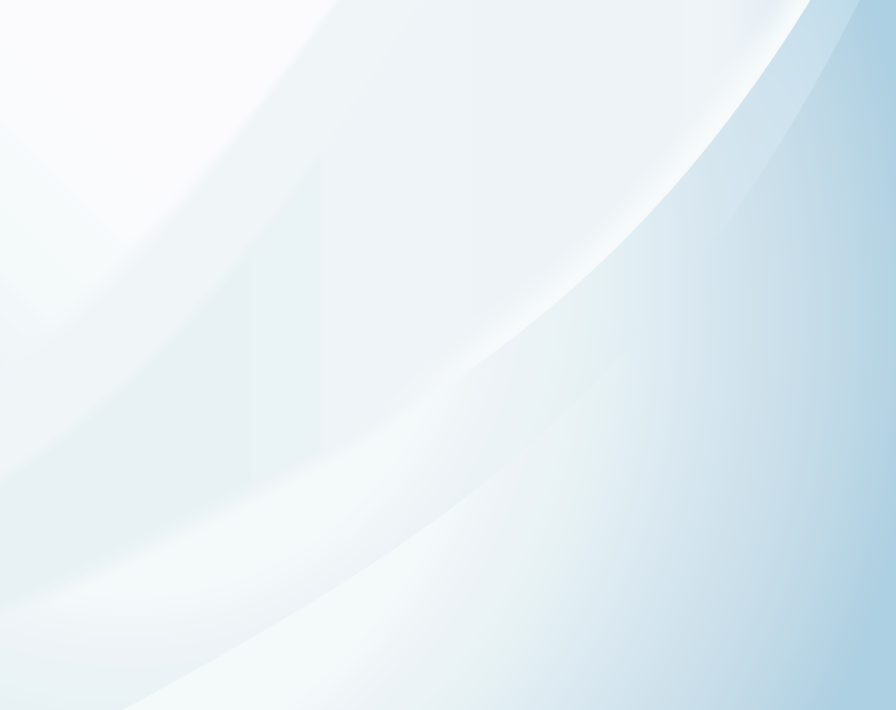
Write a Shadertoy shader that draws this background.

```glsl
#define ASPECT 1.263
#define WHITE vec3(0.985, 0.985, 0.995)
#define FROST vec3(0.957, 0.980, 0.980)
#define MIST vec3(0.935, 0.955, 0.970)
#define MINT vec3(0.908, 0.950, 0.957)
#define SKY vec3(0.862, 0.917, 0.948)
#define BLUE vec3(0.765, 0.858, 0.907)
#define DEEP vec3(0.680, 0.815, 0.885)
#define GLOW_WIDTH 0.055
#define FOLD_BLUR 0.014

// Signed distance above the curve y = base + slope x + bend x^power
float curveDistance(vec2 uv, float base, float slope, float bend, float power) {
    float x = max(uv.x, 1e-4);
    float height = base + slope * x + bend * pow(x, power);
    float tangent = (slope + bend * power * pow(x, power - 1.0)) / ASPECT;
    return (uv.y - height) / sqrt(1.0 + tangent * tangent);
}

float cover(float dist, float blur) {
    return smoothstep(-blur, blur, dist);
}

float ramp(float from, float to, float x) {
    return clamp((x - from) / (to - from), 0.0, 1.0);
}

// Radial shading from pale centre to blue rim
vec3 radialShade(float r) {
    vec3 color = mix(FROST, MIST, smoothstep(0.67, 0.75, r));
    color = mix(color, MINT, ramp(0.74, 0.84, r));
    color = mix(color, SKY, ramp(0.84, 0.95, r));
    color = mix(color, BLUE, ramp(0.95, 1.17, r));
    return mix(color, DEEP, ramp(1.17, 1.30, r));
}

// Broad central sheet with faint vertical folds
vec3 sheetShade(vec2 uv) {
    vec3 color = mix(MINT, mix(MINT, MIST, 0.4), cover(uv.x - 0.28, 0.003));
    color = mix(color, MIST, cover(uv.x - 0.358, 0.004));
    color = mix(color, mix(MIST, MINT, 0.25), smoothstep(0.50, 0.66, uv.x));
    color = mix(color, MIST, smoothstep(0.74, 0.77, uv.x));
    return mix(color, SKY, 0.7 * smoothstep(0.79, 0.90, uv.x) * smoothstep(0.80, 1.0, uv.y));
}

// Pale corner with soft diagonal bands
vec3 cornerShade(vec2 p) {
    float diagonal = p.x + p.y;
    float steps = diagonal * 9.0;
    float banded = (floor(steps) + smoothstep(0.35, 0.65, fract(steps))) / 9.0;
    float t = mix(diagonal, banded, 0.6);
    vec3 color = mix(MIST, FROST, smoothstep(0.42, 0.68, t));
    return mix(color, WHITE, smoothstep(0.64, 0.98, t));
}

void mainImage(out vec4 fragColor, in vec2 fragCoord) {
    vec2 uv = fragCoord / iResolution.xy;
    vec2 p = uv * vec2(ASPECT, 1.0);
    float pixel = 0.8 / iResolution.y;

    float cornerEdge = curveDistance(uv, 0.465, 1.05, 1.0, 2.0);
    float bandEdge = curveDistance(uv, 0.326, 0.78, 1.4, 2.0);
    float sheetEdge = curveDistance(uv, 0.123, 0.61, 0.486, 4.0);
    float swooshEdge = curveDistance(uv, -0.094, 0.685, 0.515, 4.0);

    // Lower field and the swoosh lying over it
    vec3 color = radialShade(length(p - vec2(0.0, 0.556)));
    vec3 swoosh = radialShade(0.28 + 0.87 * length(p - vec2(0.181, 0.622)));
    swoosh += 0.02 * smoothstep(0.78, 0.92, uv.x);
    color = mix(color, swoosh, cover(swooshEdge, pixel));

    // Central sheet: crisp lit edge on the right, blurred fold on the left
    float crisp = smoothstep(0.38, 0.57, uv.x);
    vec3 sheet = sheetShade(uv);
    sheet = mix(MIST, sheet, mix(smoothstep(0.0, 0.03, sheetEdge), 1.0, crisp));
    float glow = 1.0 - smoothstep(0.0, GLOW_WIDTH, sheetEdge);
    sheet = mix(sheet, mix(FROST, WHITE, 0.3), glow * crisp);
    color = mix(color, sheet, cover(sheetEdge, mix(FOLD_BLUR, pixel, crisp)));

    // Hazy band and pale corner
    vec3 band = mix(MIST, FROST, 0.25);
    color = mix(color, band, cover(bandEdge, 0.012));
    color = mix(color, cornerShade(p), cover(cornerEdge, mix(0.025, 0.008, smoothstep(0.1, 0.35, uv.x))));

    fragColor = vec4(color, 1.0);
}
```
